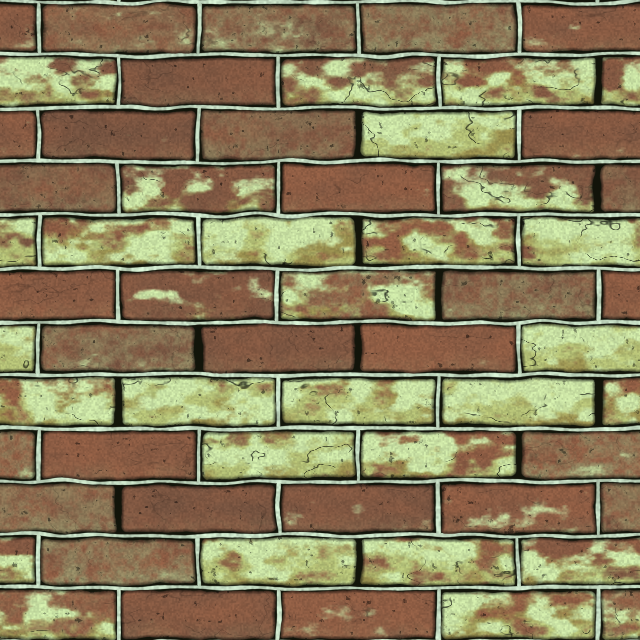
Give the GLSL for this texture, as a Shadertoy shader.

```glsl
const vec2 GRID = vec2(4.0, 12.0);   // bricks across, courses down
const vec2 FREE = vec2(4096.0);      // noise period for brick-local detail

const vec3 CLAY   = vec3(0.56, 0.365, 0.265);
const vec3 UMBER  = vec3(0.46, 0.325, 0.25);
const vec3 DUST   = vec3(0.57, 0.54, 0.39);
const vec3 OLIVE  = vec3(0.60, 0.57, 0.31);
const vec3 LIME   = vec3(0.71, 0.77, 0.47);
const vec3 PALE   = vec3(0.80, 0.91, 0.66);
const vec3 GAP    = vec3(0.07, 0.08, 0.04);
const vec3 MORTAR = vec3(0.85, 0.95, 0.84);

float hash(vec2 p) {
    vec3 q = fract(p.xyx * vec3(0.1031, 0.1030, 0.0973));
    q += dot(q, q.yzx + 33.33);
    return fract((q.x + q.y) * q.z);
}

// Value noise that wraps after the given number of cells
float noise(vec2 p, vec2 period) {
    vec2 cell = floor(p), f = fract(p);
    f = f * f * (3.0 - 2.0 * f);
    vec2 a = mod(cell, period), b = mod(cell + 1.0, period);
    return mix(mix(hash(a), hash(vec2(b.x, a.y)), f.x),
               mix(hash(vec2(a.x, b.y)), hash(b), f.x), f.y);
}

float fbm(vec2 p, vec2 period) {
    float sum = 0.0, amp = 0.533;
    for (int i = 0; i < 4; i++) {
        sum += amp * noise(p, period);
        p *= 2.0;
        period *= 2.0;
        amp *= 0.5;
    }
    return sum;
}

float roundBox(vec2 p, vec2 halfSize, float radius) {
    vec2 q = abs(p) - halfSize + radius;
    return length(max(q, 0.0)) + min(max(q.x, q.y), 0.0) - radius;
}

float stroke(float dist, float halfWidth, float px) {
    return 1.0 - smoothstep(-px, px, abs(dist) - halfWidth);
}

// Pale mortar lines wandering inside dark gaps
vec3 mortarColor(vec2 uv, vec2 wall, float px) {
    vec2 nearest = (fract(wall + 0.5) - 0.5) / GRID;
    vec2 joint = mod(vec2(floor(wall.x + 0.5), floor(wall.y)), GRID);
    float wander = noise(uv * 16.0 + 0.5, vec2(16.0)) - 0.5;
    float wear = fbm(uv * 32.0, vec2(32.0));
    float width = 0.0014 + 0.0026 * wear;
    float bed = stroke(nearest.y - 0.004 * wander, width, px);
    float filled = step(hash(joint + 71.0), 0.8);
    float head = filled * stroke(nearest.x - 0.003 * wander, width + 0.0003, px);
    float grain = noise(uv * 256.0, vec2(256.0));
    vec3 line = MORTAR * mix(0.68, 1.08, 0.6 * wear + 0.4 * grain);
    return mix(GAP, line, max(bed, head));
}

// Clay face with dust, lichen, cracks and pits
vec3 brickColor(vec2 p, vec2 id) {
    vec2 seed = id * vec2(37.0, 53.0) + 11.0;
    float broad = fbm(p * vec2(18.0, 32.0) + seed, FREE);
    float patches = fbm(p * vec2(28.0, 46.0) + seed + 300.0, FREE);
    float grain = noise(p * 380.0 + seed, FREE);
    float speck = fbm(p * 110.0 + seed, FREE);
    float height = p.y * GRID.y;

    vec3 col = mix(CLAY, UMBER, clamp(0.75 * hash(id + 5.0) + 1.2 * (broad - 0.5), 0.0, 1.0));
    float dusty = smoothstep(0.62, 0.95, hash(id + 23.0));
    float dust = dusty * 0.8 + 0.3 * smoothstep(0.0, -0.5, height);
    col = mix(col, DUST, dust * smoothstep(0.25, 0.7, 0.5 * speck + 0.5 * patches));

    // Two courses carry most of the lichen
    float mossyCourse = step(abs(abs(id.y - 5.5) - 1.5), 0.1);
    float luck = hash(id + 41.0);
    float level = mix(0.88 * luck * luck, 0.62 + 0.38 * luck, mossyCourse);
    float cover = smoothstep(-0.1, 0.2, patches - 0.5 + 0.9 * (level - 0.5) - 0.15 * height);
    vec3 lichen = mix(OLIVE, LIME, smoothstep(0.25, 0.5, broad + 0.2 * height));
    lichen = mix(lichen, PALE, smoothstep(0.42, 0.65, patches + 0.25 * height));
    col = mix(col, lichen, cover * 0.95);

    float vein = abs(fbm(p * vec2(14.0, 24.0) + seed + 150.0, FREE) - 0.5);
    float crack = (1.0 - smoothstep(0.0, 0.018, vein)) * smoothstep(0.48, 0.62, broad);
    col *= 1.0 - crack * mix(0.15, 0.6, cover);
    col *= 1.0 - 0.45 * smoothstep(0.72, 0.85, speck);
    return col * (0.91 + 0.18 * grain);
}

void mainImage(out vec4 fragColor, in vec2 fragCoord) {
    vec2 uv = fragCoord / iResolution.xy;
    float px = 0.75 / iResolution.y;

    // Slightly uneven running bond
    vec2 warp = vec2(noise(uv * 24.0, vec2(24.0)), noise(uv * 20.0 + 7.0, vec2(20.0))) - 0.5;
    vec2 wall = (uv + 0.005 * warp) * GRID + vec2(0.0, 0.03);
    float course = floor(wall.y);
    wall.x -= mix(0.74, 0.24, mod(course, 2.0));
    vec2 id = mod(floor(wall), GRID);
    vec2 p = (fract(wall) - 0.5) / GRID;

    // Brick outline with chipped edges
    vec2 halfSize = 0.5 / GRID - 0.0045 - 0.0015 * vec2(hash(id + 3.0), hash(id + 9.0));
    float chips = fbm(uv * 48.0, vec2(48.0)) - 0.5;
    float d = roundBox(p, halfSize, 0.003 + 0.007 * hash(id + 61.0)) + 0.005 * chips;

    vec3 face = brickColor(p, id) * mix(0.5, 1.0, smoothstep(0.0, 0.006, -d));
    vec3 col = mix(mortarColor(uv, wall, px), face, 1.0 - smoothstep(-px, px, d));
    fragColor = vec4(col, 1.0);
}
```
